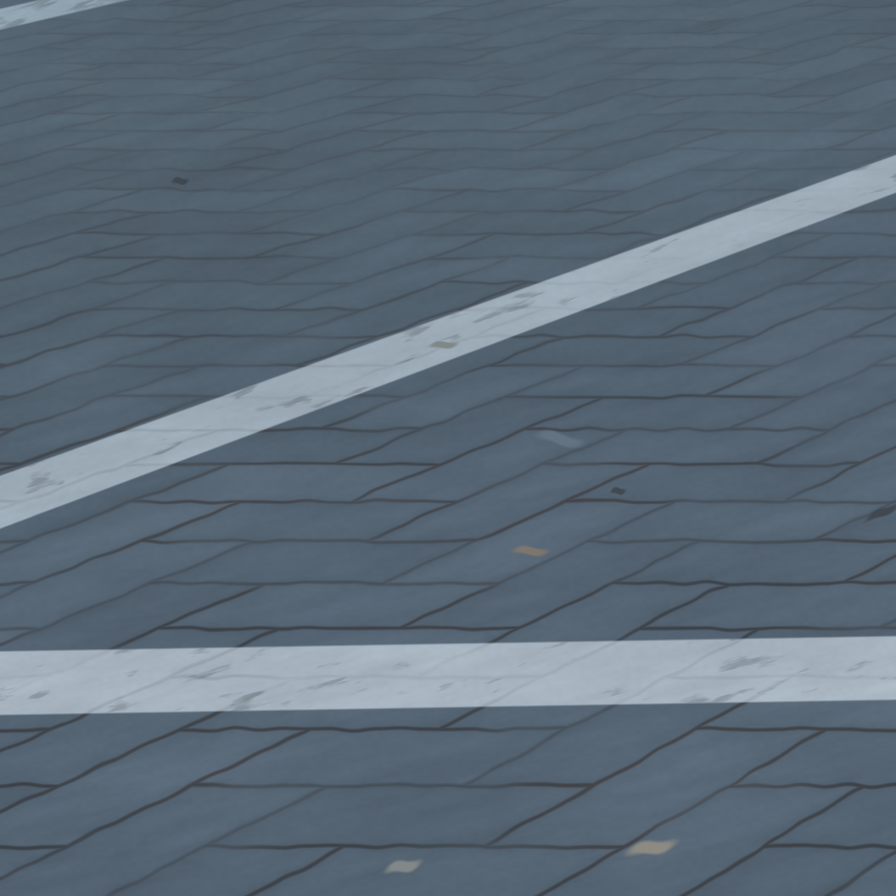
This texture is drawn by a WebGL 1 fragment shader. Its source:

```glsl
precision highp float;
// Blue-grey herringbone paving in perspective, crossed by pale painted stripes.
uniform vec2 u_resolution;

const vec2 VANISH = vec2(3.66, 1.78);   // vanishing point of the slanted joints
const vec2 PAVER_SCALE = vec2(11.06, 42.0);
const float ROW_SHIFT = 0.35;

float hash(vec2 p) {
  p = fract(p * vec2(0.1031, 0.1130));
  p += dot(p, p.yx + 33.33);
  return fract((p.x + p.y) * p.x * 17.3);
}

float noise(vec2 p) {
  vec2 i = floor(p);
  vec2 f = fract(p);
  f = f * f * (3.0 - 2.0 * f);
  return mix(mix(hash(i), hash(i + vec2(1.0, 0.0)), f.x),
             mix(hash(i + vec2(0.0, 1.0)), hash(i + 1.0), f.x), f.y);
}

float fbm(vec2 p) {
  float sum = 0.0;
  float amp = 0.5;
  for (int i = 0; i < 4; i++) {
    sum += amp * noise(p);
    p = p * 2.03 + 17.1;
    amp *= 0.5;
  }
  return sum / 0.9375;
}

// Canvas position to paving units: x counts slanted strips, y counts rows.
vec2 toPaving(vec2 p) {
  float depth = VANISH.y - p.y;
  return vec2(VANISH.x - p.x, 1.0) * PAVER_SCALE / depth - vec2(0.0, ROW_SHIFT);
}

// Distances in canvas units to the nearest (slanted, level) joint; zw is the brick id.
vec4 herringbone(vec2 p, vec2 q) {
  vec2 cell = floor(q);
  vec2 f = q - cell;
  float k = mod(cell.x - cell.y, 4.0);
  float isFirst = 1.0 - step(0.5, k);
  float isSecond = step(0.5, k) - step(1.5, k);
  float isUpper = step(1.5, k) - step(2.5, k);
  float isLower = step(2.5, k);
  float across = min(f.x + 9.0 * isSecond, 1.0 - f.x + 9.0 * isFirst);
  float along = min(f.y + 9.0 * isUpper, 1.0 - f.y + 9.0 * isLower);
  float depth = VANISH.y - p.y;
  float slantGrad = PAVER_SCALE.x / depth * length(vec2(1.0, (VANISH.x - p.x) / depth));
  float levelGrad = PAVER_SCALE.y / (depth * depth);
  return vec4(across / slantGrad, along / levelGrad, cell - vec2(isSecond, isUpper));
}

float jointLine(float dist, float width, float soft) {
  return 1.0 - smoothstep(width - soft, width + soft, dist);
}

// Band whose lower and upper edges are given as (height at x = 0, slope).
float stripe(vec2 p, vec2 lower, vec2 upper, float soft) {
  float lo = p.y - lower.x - lower.y * p.x;
  float hi = upper.x + upper.y * p.x - p.y;
  return smoothstep(-soft, soft, min(lo, hi));
}

float leaf(vec2 p, vec2 center, vec2 radius, float slope) {
  vec2 d = p - center;
  d.y -= slope * d.x;
  d.y += 0.25 * radius.y * sin(d.x / radius.x * 4.0);
  return 1.0 - smoothstep(0.6, 1.2, length(d / radius));
}

void main() {
  vec2 p = gl_FragCoord.xy / u_resolution;
  float soft = max(0.0016, 1.0 / u_resolution.y);

  // Paving surface
  vec2 wobble = vec2(noise(p * 38.0), noise(p * 38.0 + 51.0)) - 0.5;
  vec2 q = toPaving(p + wobble * 0.004);
  vec4 brick = herringbone(p, q);
  float cloud = fbm(p * vec2(4.0, 7.0));
  float streak = fbm(vec2(p.x * 14.0, (p.y - 0.25 * p.x) * 75.0));
  float grain = noise(p * vec2(160.0, 240.0)) - 0.5;
  vec3 color = mix(vec3(0.337, 0.397, 0.455), vec3(0.322, 0.383, 0.432),
                   smoothstep(0.35, 0.95, p.y + 0.25 * (0.5 - p.x)));
  color *= 1.0 + 0.06 * (hash(brick.zw) - 0.5) + 0.10 * (cloud - 0.5);
  color *= 1.0 + 0.10 * (streak - 0.5) + 0.025 * grain;

  // Joints, worn unevenly and fading with distance
  float wear = smoothstep(0.25, 0.65, noise(q * 0.85 + 7.0));
  float fade = mix(1.0, 0.22, smoothstep(0.35, 0.95, p.y));
  float width = mix(0.0021, 0.0010, p.y);
  float slanted = jointLine(brick.x, width, soft) * mix(0.3, 0.8, wear);
  float level = jointLine(brick.y, width, soft) * mix(0.4, 0.85, wear);
  float joint = max(slanted, level) * fade;
  float halo = exp(-min(brick.x, brick.y) * 190.0) * fade;
  color *= 1.0 - 0.07 * halo;
  color = mix(color, mix(vec3(0.20, 0.23, 0.26), vec3(0.27, 0.25, 0.25), cloud), joint);

  // Painted stripes
  float near = stripe(p, vec2(0.202, 0.017), vec2(0.273, 0.017), soft);
  float middle = stripe(p, vec2(0.410, 0.375), vec2(0.469, 0.358), soft);
  float far = stripe(p, vec2(0.967, 0.232), vec2(0.990, 0.225), soft);
  float scuff = smoothstep(0.64, 0.82, fbm(vec2(p.x * 22.0, (p.y - 0.3 * p.x) * 95.0)));
  vec3 paint = mix(vec3(0.655, 0.708, 0.752), vec3(0.615, 0.675, 0.720), middle);
  paint = mix(paint, vec3(0.56, 0.63, 0.68), far);
  paint *= 1.0 + 0.09 * (cloud - 0.5) + 0.09 * (streak - 0.5) + 0.02 * grain;
  paint *= 1.0 - 0.16 * scuff - 0.10 * joint;
  color = mix(color, paint, max(near, max(middle, far)));

  // Fallen leaves and dark specks
  color = mix(color, vec3(0.49, 0.46, 0.43), leaf(p, vec2(0.592, 0.385), vec2(0.021, 0.005), -0.05));
  color = mix(color, vec3(0.55, 0.54, 0.51), leaf(p, vec2(0.727, 0.054), vec2(0.029, 0.008), 0.18));
  color = mix(color, vec3(0.51, 0.53, 0.53), leaf(p, vec2(0.450, 0.033), vec2(0.021, 0.007), 0.20));
  color = mix(color, vec3(0.50, 0.53, 0.53), leaf(p, vec2(0.495, 0.615), vec2(0.017, 0.004), 0.05));
  color = mix(color, vec3(0.43, 0.49, 0.54), 0.6 * leaf(p, vec2(0.625, 0.510), vec2(0.028, 0.007), -0.2));
  float specks = max(leaf(p, vec2(0.201, 0.798), vec2(0.010, 0.004), 0.0),
                     leaf(p, vec2(0.690, 0.452), vec2(0.009, 0.004), 0.0));
  specks = max(specks, leaf(p, vec2(0.985, 0.428), vec2(0.020, 0.005), 0.45));
  color = mix(color, vec3(0.23, 0.25, 0.28), 0.75 * specks);

  gl_FragColor = vec4(color, 1.0);
}
```
